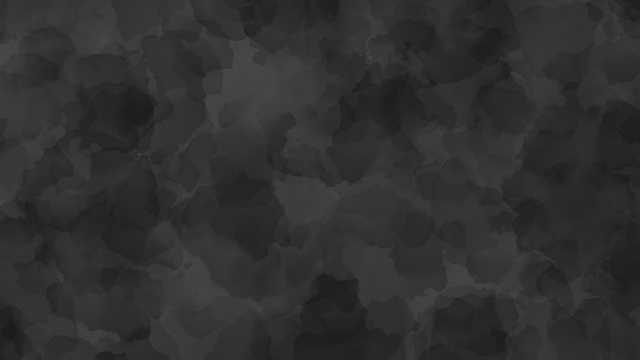
Give the GLSL for this texture, as a Shadertoy shader.

```glsl
const vec3 PAPER_COLOR = vec3(0.266, 0.264, 0.266);
const int LAYERS = 6;

vec2 hash2(vec2 p) {
    vec3 q = fract(vec3(p.xyx) * vec3(0.1031, 0.1030, 0.0973));
    q += dot(q, q.yzx + 33.33);
    return fract((q.xx + q.yz) * q.zy);
}

float gradientNoise(vec2 p) {
    vec2 cell = floor(p), f = fract(p);
    vec2 u = f * f * f * (f * (f * 6.0 - 15.0) + 10.0);
    vec2 e = vec2(0.0, 1.0);
    float a = dot(hash2(cell) * 2.0 - 1.0, f);
    float b = dot(hash2(cell + e.yx) * 2.0 - 1.0, f - e.yx);
    float c = dot(hash2(cell + e.xy) * 2.0 - 1.0, f - e.xy);
    float d = dot(hash2(cell + e.yy) * 2.0 - 1.0, f - e.yy);
    return mix(mix(a, b, u.x), mix(c, d, u.x), u.y);
}

float fbm(vec2 p, int octaves) {
    float sum = 0.0, amplitude = 1.0;
    for (int i = 0; i < octaves; i++) {
        sum += amplitude * gradientNoise(p);
        p = mat2(1.6, 1.2, -1.2, 1.6) * p + 17.3;
        amplitude *= 0.52;
    }
    return sum;
}

// Pigment of one blot: crisp or bled edge, dark rim, one-sided fade
float blotPigment(vec2 offset, float radius, float angle, float bleed) {
    float depth = radius - length(offset);
    float cover = smoothstep(0.0, mix(0.006, 0.09, bleed), depth);
    float rim = exp(-max(depth, 0.0) / 0.012) * (1.0 - bleed);
    float side = dot(offset / radius, vec2(cos(angle), sin(angle)));
    float fade = clamp(0.8 + 0.45 * side, 0.0, 1.2);
    return cover * (fade + 0.3 * rim);
}

// Scattered blots, one per jittered grid cell, sharing a ragged warp
float blotLayer(vec2 p, float size, float seed) {
    vec2 shift = vec2(seed * 13.7, seed * 7.9);
    vec2 warp = vec2(fbm(p * 7.0 + shift, 5), fbm(p * 7.0 + shift + 51.0, 5));
    float bleed = smoothstep(-0.05, 0.35, gradientNoise(p * 4.5 + shift + 90.0));
    vec2 q = p + warp * mix(0.06, 0.1, size / 0.45) + shift;
    vec2 home = floor(q / size);
    float pigment = 0.0;
    for (int y = -1; y <= 1; y++) {
        for (int x = -1; x <= 1; x++) {
            vec2 cell = home + vec2(x, y) + 200.0;
            vec2 jitter = hash2(cell + seed * 3.1);
            vec2 traits = hash2(cell + seed * 5.7 + 71.0);
            float present = step(0.28, hash2(cell + 137.0 + seed).x);
            vec2 center = (home + vec2(x, y) + 0.2 + 0.6 * jitter) * size;
            float radius = size * mix(0.3, 0.58, traits.x);
            float blot = blotPigment(q - center, radius, traits.y * 6.2832, bleed);
            pigment = max(pigment, present * blot);
        }
    }
    return pigment;
}

void mainImage(out vec4 fragColor, in vec2 fragCoord) {
    vec2 p = fragCoord / iResolution.y;

    // Translucent washes, from broad to small
    float tone = 1.0;
    for (int i = 0; i < LAYERS; i++) {
        float k = float(i) / float(LAYERS - 1);
        float size = mix(0.46, 0.15, k);
        tone *= 1.0 - mix(0.18, 0.13, k) * blotLayer(p, size, float(i) + 1.0);
    }

    // Slightly paler band above the middle
    float height = p.y - 0.6;
    tone *= 1.03 - 0.25 * height * height;

    // Mottled pigment and faint paper grain
    tone *= 1.0 + 0.07 * fbm(p * 9.0 + 30.0, 5);
    tone *= 1.0 + 0.035 * gradientNoise(p * 120.0);

    fragColor = vec4(PAPER_COLOR * tone, 1.0);
}
```
